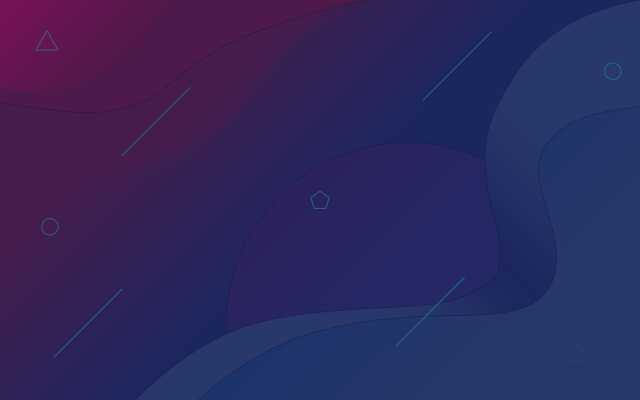
This background is drawn by a Shadertoy shader. Its source:

```glsl
// Dusky diagonal gradient with flowing ribbons, a large disc and thin teal outline shapes.

const vec3 MAGENTA     = vec3(0.47, 0.07, 0.34);
const vec3 BERRY       = vec3(0.32, 0.095, 0.29);
const vec3 WINE        = vec3(0.28, 0.11, 0.30);
const vec3 NAVY        = vec3(0.11, 0.15, 0.37);
const vec3 DISC_PURPLE = vec3(0.17, 0.13, 0.36);
const vec3 DISC_BLUE   = vec3(0.14, 0.16, 0.40);
const vec3 RIBBON      = vec3(0.16, 0.22, 0.42);
const vec3 BAY_DEEP    = vec3(0.11, 0.20, 0.42);
const vec3 BAY_SLATE   = vec3(0.153, 0.215, 0.412);
const vec3 OUTLINE     = vec3(0.08, 0.07, 0.22);
const vec3 TEAL        = vec3(0.10, 0.50, 0.61);

const float OUTLINE_ALPHA = 0.45;
const float TEAL_ALPHA    = 0.8;
const float HALF_STROKE   = 0.0011;
const float HALF_DASH     = 0.120;  // half length of the slanted dashes

// Curve knots: position along the rising diagonal, height across it, slope.
const int KNOTS = 8;
const vec3 RIBBON_EDGE[KNOTS] = vec3[](
    vec3(-0.663, 1.338, 0.0), vec3(-0.271, 1.400, 0.36), vec3(0.277, 1.806, 0.88),
    vec3(0.525, 1.929, 0.1), vec3(0.696, 1.769, -1.75), vec3(0.817, 1.608, -1.0),
    vec3(1.083, 1.479, -0.25), vec3(1.6, 1.6, 0.7));
const vec3 BAY_EDGE[KNOTS] = vec3[](
    vec3(-0.504, 1.496, 0.05), vec3(-0.121, 1.579, 0.43), vec3(0.25, 1.833, 0.88),
    vec3(0.615, 2.096, 0.0), vec3(0.838, 1.9, -2.0), vec3(0.919, 1.773, -1.0),
    vec3(1.052, 1.725, 0.0), vec3(1.333, 1.867, 0.8));
const vec3 BERRY_EDGE[KNOTS] = vec3[](
    vec3(-0.256, 0.256, 1.35), vec3(-0.073, 0.490, 1.07), vec3(0.019, 0.565, 0.6),
    vec3(0.129, 0.621, 0.3), vec3(0.240, 0.635, 0.12), vec3(0.417, 0.667, 0.28),
    vec3(0.625, 0.75, 0.48), vec3(0.917, 0.917, 0.65));
const vec3 WINE_EDGE[KNOTS] = vec3[](
    vec3(-0.49, 0.49, 0.8), vec3(-0.125, 0.75, 0.6), vec3(0.104, 0.854, 0.3),
    vec3(0.333, 0.875, -0.03), vec3(0.531, 0.844, -0.1), vec3(0.698, 0.844, 0.15),
    vec3(0.802, 0.872, 0.3), vec3(0.917, 0.917, 0.45));

const vec2 DASH_CENTERS[4] = vec2[](
    vec2(0.390, 0.696), vec2(1.143, 0.835), vec2(0.220, 0.192), vec2(1.076, 0.221));

// Antialiased coverage of a filled shape and of a thin stroke
float fill(float d) { return clamp(0.5 - d * iResolution.y, 0.0, 1.0); }
float stroke(float d) { return fill(abs(d) - HALF_STROKE); }

// Signed distance to a Hermite curve in diagonal space; negative on the upper left
float curveDistance(vec3 knots[KNOTS], vec2 diag) {
    vec3 a = knots[0], b = knots[1];
    for (int i = 1; i < KNOTS - 1; i++) {
        if (diag.x > knots[i].x) { a = knots[i]; b = knots[i + 1]; }
    }
    float span = b.x - a.x;
    float x = clamp(diag.x, a.x, b.x);
    float t = (x - a.x) / span;
    float s = 1.0 - t;
    float height = s * s * (1.0 + 2.0 * t) * a.y + t * t * (3.0 - 2.0 * t) * b.y
                 + span * t * s * (s * a.z - t * b.z);
    float slope = 6.0 * t * s * (b.y - a.y) / span
                + s * (1.0 - 3.0 * t) * a.z + t * (3.0 * t - 2.0) * b.z;
    height += slope * (diag.x - x);
    return (diag.y - height) / sqrt(2.0 * (1.0 + slope * slope));
}

// Regular polygon with one corner pointing up
float polygonDistance(vec2 p, float sides, float radius) {
    float sector = 6.2831853 / sides;
    float angle = mod(atan(p.x, p.y), sector) - 0.5 * sector;
    return length(p) * cos(angle) - radius * cos(0.5 * sector);
}

float dashDistance(vec2 p) {
    vec2 q = vec2(p.x + p.y, p.y - p.x) * 0.707107;
    return length(vec2(max(abs(q.x) - HALF_DASH, 0.0), q.y));
}

void mainImage(out vec4 fragColor, in vec2 fragCoord) {
    vec2 p = fragCoord / iResolution.y;
    vec2 diag = vec2(p.x + p.y - 1.0, p.x - p.y + 1.0);

    // Diagonal backdrop and the warm layers of the upper left
    vec3 color = mix(WINE, NAVY, clamp((diag.y - 0.6) / 0.73, 0.0, 1.0));
    float wine = 1.0 - smoothstep(-0.025, 0.015, curveDistance(WINE_EDGE, diag));
    color = mix(color, WINE, 0.7 * wine);
    float berryEdge = curveDistance(BERRY_EDGE, diag);
    color = mix(color, mix(WINE, BERRY, 0.65), fill(berryEdge));
    color = mix(color, OUTLINE, OUTLINE_ALPHA * stroke(berryEdge));
    float glowEdge = length(p - vec2(0.083, 1.125)) - 0.352;
    vec3 glow = mix(MAGENTA, BERRY, clamp(diag.y / 0.43, 0.0, 1.0));
    color = mix(color, glow, fill(glowEdge));

    // Large disc
    float disc = length(p - vec2(1.021, 0.1875)) - 0.456;
    vec3 discColor = mix(DISC_PURPLE, DISC_BLUE, smoothstep(1.1, 1.85, diag.y));
    color = mix(color, discColor, fill(disc));
    color = mix(color, OUTLINE, OUTLINE_ALPHA * stroke(disc));

    // Ribbon, shaded in its bend, and the bay it encloses; both lie to the lower right
    float ribbon = curveDistance(RIBBON_EDGE, diag);
    float bend = (diag.x - 0.6) / 0.25;
    color = mix(color, mix(RIBBON, NAVY, exp(-bend * bend)), fill(-ribbon));
    color = mix(color, OUTLINE, OUTLINE_ALPHA * stroke(ribbon));
    float bay = curveDistance(BAY_EDGE, diag);
    color = mix(color, mix(BAY_DEEP, BAY_SLATE, smoothstep(1.4, 2.2, diag.y)), fill(-bay));
    color = mix(color, OUTLINE, OUTLINE_ALPHA * stroke(bay));

    // Teal dashes and small outlines
    float ink = 0.0;
    for (int i = 0; i < 4; i++) ink = max(ink, stroke(dashDistance(p - DASH_CENTERS[i])));
    ink = max(ink, stroke(length(p - vec2(1.532, 0.822)) - 0.0205));
    ink = max(ink, stroke(length(p - vec2(0.125, 0.433)) - 0.0205));
    ink = max(ink, stroke(polygonDistance(p - vec2(0.1175, 0.891), 3.0, 0.032)));
    ink = max(ink, stroke(polygonDistance(p - vec2(0.8, 0.498), 5.0, 0.024)));
    ink = max(ink, 0.2 * stroke(polygonDistance(p - vec2(1.447, 0.111), 3.0, 0.029)));
    fragColor = vec4(mix(color, TEAL, TEAL_ALPHA * ink), 1.0);
}
```
